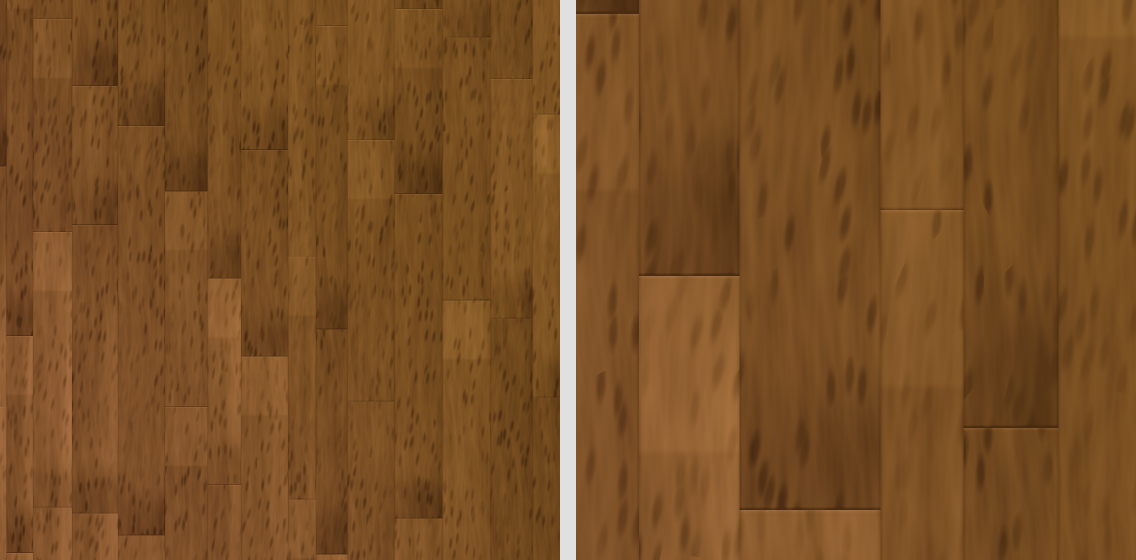
Left, the full canvas; right, a detail of the centre.
Reproduce this texture procedurally as a WebGL 2 fragment shader.

```glsl
#version 300 es
precision highp float;
// Brown hardwood floor: upright planks of uneven width with staggered joints, grain and dark flecks.
uniform vec2 u_resolution;
out vec4 fragColor;

const float COLUMNS = 14.0;      // planks across the canvas
const float ROWS = 2.2;          // planks per column, on average
const float EDGE_JITTER = 0.7;   // unevenness of plank sizes
const float SEAM_WIDTH = 0.0022;
const float BLOCK_LENGTH = 0.105; // toned pieces beside the joints
const float PLANK_CONTRAST = 0.22;
const float GRAIN_CONTRAST = 0.42;
const float FLECK_DEPTH = 0.30;
const vec3 DARK_WOOD = vec3(0.29, 0.17, 0.07);
const vec3 MID_WOOD = vec3(0.48, 0.312, 0.145);
const vec3 LIGHT_WOOD = vec3(0.64, 0.44, 0.24);
const vec3 RED_TINT = vec3(1.04, 1.01, 1.12);
const vec3 GOLD_TINT = vec3(0.99, 1.0, 0.86);

float hash(vec2 p) {
    vec3 q = fract(p.xyx * 0.1031);
    q += dot(q, q.yzx + 33.33);
    return fract((q.x + q.y) * q.z);
}

// Cellular noise: distance to the nearest point, and that point's random value
vec2 cellular(vec2 p) {
    vec2 cell = floor(p);
    vec2 nearest = vec2(9.0, 0.0);
    for (int j = -1; j <= 1; j++)
    for (int i = -1; i <= 1; i++) {
        vec2 c = cell + vec2(i, j);
        vec2 point = c + vec2(hash(c), hash(c + 71.7));
        float d = distance(p, point);
        if (d < nearest.x) nearest = vec2(d, hash(c + 19.3));
    }
    return nearest;
}

// Uneven division of a line: index, distance from lower edge, distance to upper edge
float edgeAt(float i, float seed) {
    return i + EDGE_JITTER * (hash(vec2(i, seed)) - 0.5);
}
vec3 divide(float s, float seed) {
    float i = floor(s + 0.5);
    if (s < edgeAt(i, seed)) i -= 1.0;
    return vec3(i, s - edgeAt(i, seed), edgeAt(i + 1.0, seed) - s);
}

// Layered fibres, drawn out along the plank
float grain(vec2 p) {
    float sum = 0.0, weight = 0.4;
    vec2 scale = vec2(48.0, 4.5);
    for (int i = 0; i < 3; i++) {
        sum += weight * (cellular(p * scale).x - 0.46);
        scale *= vec2(2.1, 2.5);
        weight *= 0.85;
    }
    return sum;
}

// Short slanted pores, crowded in some areas
float flecks(vec2 p) {
    vec2 pore = cellular(vec2(p.x - 0.12 * p.y, p.y) * vec2(100.0, 27.0));
    float crowd = smoothstep(0.75, 0.2, cellular(p * vec2(11.0, 4.0)).x);
    return smoothstep(0.42, 0.1, pore.x) * step(0.5, pore.y) * mix(0.3, 1.0, crowd);
}

vec3 floorColor(vec2 uv) {
    // Plank layout
    vec3 column = divide(uv.x * COLUMNS, 3.0);
    float seed = column.x + 40.0;
    vec3 row = divide(uv.y * ROWS + 5.0 * hash(vec2(seed, 8.0)), seed);
    vec2 id = vec2(seed, row.x);
    vec2 side = column.yz / COLUMNS;
    vec2 end = row.yz / ROWS;
    float across = side.x / (side.x + side.y);

    // Wood within the plank
    vec2 p = uv + vec2(hash(id), hash(id + 5.5)) * 9.0;
    p.x += 0.003 * sin(p.y * 13.0) + 0.0015 * sin(p.y * 31.0 + p.x * 40.0);
    float tone = 0.53 + PLANK_CONTRAST * (hash(id + 2.2) - 0.5);
    tone += GRAIN_CONTRAST * grain(p);
    tone -= FLECK_DEPTH * flecks(p);

    // Pale right-hand sheen at lower left, shadowed right edges elsewhere
    float lowerLeft = smoothstep(0.8, 0.3, uv.x) * smoothstep(0.65, 0.3, uv.y);
    float rightSide = smoothstep(0.45, 0.95, across);
    float sheen = step(0.4, hash(vec2(seed, 6.6)));
    tone += rightSide * mix(-0.09, 0.26 * sheen, lowerLeft);

    // Dark and pale pieces on either side of a joint
    float darkEnd = smoothstep(BLOCK_LENGTH, 0.3 * BLOCK_LENGTH, end.x);
    darkEnd *= step(0.4, hash(id + 3.7)) * mix(0.35, 1.0, across);
    float paleEnd = 1.0 - smoothstep(-0.003, 0.003, end.y - BLOCK_LENGTH);
    paleEnd *= step(0.5, hash(id + 7.1));
    tone += 0.12 * paleEnd - 0.28 * darkEnd;

    // Seams: faint along the sides, dark with a pale lip at the joints
    tone -= 0.14 * smoothstep(SEAM_WIDTH, 0.0, min(side.x, side.y));
    tone -= 0.32 * smoothstep(SEAM_WIDTH, 0.0, end.x);
    tone += 0.18 * smoothstep(SEAM_WIDTH, 0.0, end.y);

    tone = clamp(tone, 0.0, 1.0);
    vec3 wood = mix(DARK_WOOD, MID_WOOD, min(2.0 * tone, 1.0));
    wood = mix(wood, LIGHT_WOOD, max(2.0 * tone - 1.0, 0.0));
    return wood * mix(GOLD_TINT, RED_TINT, smoothstep(1.2, 0.3, uv.x + uv.y * 0.7));
}

void main() {
    // Four samples smooth every edge
    vec3 color = vec3(0.0);
    for (int i = 0; i < 4; i++) {
        vec2 offset = vec2(i % 2, i / 2) * 0.5 - 0.25;
        color += 0.25 * floorColor((gl_FragCoord.xy + offset) / u_resolution);
    }
    fragColor = vec4(color, 1.0);
}
```
